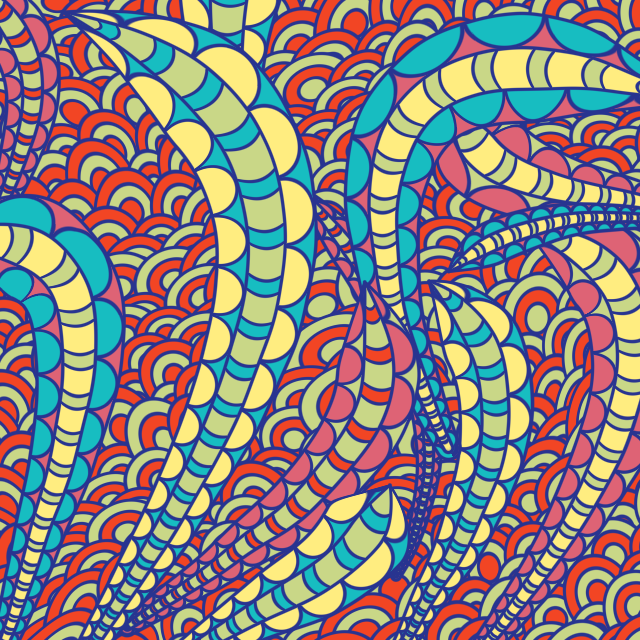
Write a Shadertoy shader that draws this pattern.

```glsl
// Draws tapering patterned ribbons winding over a field of overlapping ringed scales.

const vec3 INK = vec3(0.155, 0.205, 0.565);
const vec3 GREEN = vec3(0.79, 0.845, 0.53);
const vec3 YELLOW = vec3(1.0, 0.93, 0.5);
const vec3 TEAL = vec3(0.09, 0.74, 0.755);
const vec3 PINK = vec3(0.87, 0.39, 0.46);
const vec3 RED = vec3(0.95, 0.27, 0.14);

const float LINE = 0.0026;       // half width of ink
const float SCALE_SIZE = 0.085;  // scale spacing
const float SCALE_TILT = 0.3;    // row rotation
const float SCALE_WARP = 0.085;  // row bending
const float RINGS = 3.0;         // rings per scale
const float WOBBLE = 0.006;      // hand-drawn unevenness
const float CORE = 0.38;         // striped share of a ribbon
const float BUMP = 1.24;         // bump period in half widths
const float STRIPE = 1.0;        // stripe period in half widths
const float SPLIT = 0.66;        // share of the wide stripe
const float TAIL = 0.2;          // tail to body width
const float STEPS = 18.0;        // samples along a ribbon

struct Style { vec3 flank, bump, wide, narrow; };
const Style SUNNY = Style(TEAL, YELLOW, GREEN, TEAL);
const Style ROSY = Style(PINK, TEAL, YELLOW, GREEN);
const Style LEAFY = Style(GREEN, PINK, GREEN, RED);
const Style PALE = Style(GREEN, PINK, YELLOW, GREEN);

vec2 hash2(vec2 p) {
  vec3 q = fract(p.xyx * vec3(0.1031, 0.1030, 0.0973));
  q += dot(q, q.yzx + 33.33);
  return fract((q.xx + q.yz) * q.zy);
}

float corner(vec2 i, vec2 f, vec2 e) { return dot(hash2(i + e) * 2.0 - 1.0, f - e); }

float gradientNoise(vec2 p) {
  vec2 i = floor(p), f = p - i, u = f * f * (3.0 - 2.0 * f);
  return mix(mix(corner(i, f, vec2(0)), corner(i, f, vec2(1, 0)), u.x),
             mix(corner(i, f, vec2(0, 1)), corner(i, f, vec2(1)), u.x), u.y);
}

vec2 noise2(vec2 p) { return vec2(gradientNoise(p), gradientNoise(p + 17.3)); }

vec3 inked(vec3 col, float edge) {
  float aa = 0.8 / iResolution.y;
  return mix(INK, col, smoothstep(-aa, aa, edge - LINE));
}

// Ringed discs in staggered rows, back to front
vec3 scaleField(vec2 p) {
  float c = cos(SCALE_TILT), s = sin(SCALE_TILT);
  vec2 g = mat2(c, -s, s, c) * (p + SCALE_WARP * noise2(p * 3.5)) / SCALE_SIZE;
  vec2 gx = dFdx(g), gy = dFdy(g);
  float unit = 1.0 / (iResolution.y * sqrt(max(abs(gx.x * gy.y - gx.y * gy.x), 1e-9)));
  vec3 col = GREEN;
  for (int j = 2; j >= -2; j--) {
    float row = floor(g.y * 2.0) + float(j), shift = 0.5 * mod(row, 2.0);
    for (int i = -1; i <= 1; i++) {
      float column = floor(g.x - shift) + float(i);
      vec2 h = hash2(vec2(column, row) + 40.0);
      vec2 centre = vec2(column + 0.5 + shift, row * 0.5) + (h - 0.5) * 0.3;
      float radius = 0.55 + 0.2 * h.y, pitch = radius / RINGS;
      float r = length(g - centre);
      float edge = abs(r - pitch * clamp(round(r / pitch), 1.0, RINGS));
      float parity = mod(floor(r / pitch) + step(0.55, h.x), 2.0);
      if (r < radius) col = parity < 0.5 ? RED : GREEN;
      col = inked(col, edge * unit);
    }
  }
  return col;
}

// Ribbon on a cubic curve: pointed head at ab.xy, thin tail at cd.zw
void ribbon(inout vec3 col, vec2 p, vec4 ab, vec4 cd, float size, Style st) {
  vec2 a = ab.xy, b = ab.zw, c = cd.xy, d = cd.zw;
  vec2 lo = min(min(a, b), min(c, d)), hi = max(max(a, b), max(c, d));
  vec2 outside = max(lo - p, p - hi);
  if (max(outside.x, outside.y) > size + 2.0 * LINE) return;

  // Nearest sample, with pattern length scaled by the width
  vec2 k1 = 3.0 * (b - a), k2 = 3.0 * (a - 2.0 * b + c), k3 = d - a + 3.0 * (b - c);
  float best = 1e9, t = 0.0, along = 0.0, start = 0.0, slope = 0.0, first = 0.0;
  vec2 from = a;
  for (float i = 0.0; i < STEPS; i++) {
    float t1 = (i + 1.0) / STEPS, tm = t1 - 0.5 / STEPS;
    vec2 to = a + t1 * (k1 + t1 * (k2 + t1 * k3)), seg = to - from;
    float h = clamp(dot(p - from, seg) / dot(seg, seg), 0.0, 1.0);
    float gap = length(p - from - h * seg);
    float advance = length(seg) / (size * mix(1.0, TAIL, tm * tm));
    if (gap < best) {
      best = gap; first = i; start = along; slope = advance;
      t = (i + h) / STEPS;
    }
    along += advance;
    from = to;
  }
  // Refine the nearest point
  vec2 dir, off;
  for (int i = 0; i < 4; i++) {
    dir = k1 + t * (2.0 * k2 + 3.0 * t * k3);
    off = p - a - t * (k1 + t * (k2 + t * k3));
    if (i < 3) t = clamp(t + dot(off, dir) / dot(dir, dir), 0.0, 1.0);
  }
  float q = start + (t * STEPS - first) * slope;
  float body = size * mix(1.0, TAIL, t * t);
  float w = body * sqrt(smoothstep(0.0, 0.22, t)) + 0.0005;
  float side = sign(dir.x * off.y - dir.y * off.x), dist = length(off), v = dist / w;
  float edge = min(abs(dist - w), abs(dist - CORE * w));

  if (v < CORE) {  // cross stripes
    float x = fract(q / STRIPE + 0.9 * v * v);
    col = x < SPLIT ? st.wide : st.narrow;
    edge = min(edge, min(min(x, 1.0 - x), abs(x - SPLIT)) * STRIPE * body);
  } else if (v < 1.0) {  // round bumps, all facing one way
    float x = 2.0 * fract(q / BUMP + 0.2 * side) - 1.0;
    float y = (v - CORE) / (1.0 - CORE);
    float r = length(vec2(x, side > 0.0 ? y : 1.0 - y)) - 0.97;
    col = r < 0.0 ? st.bump : st.flank;
    edge = min(edge, abs(r) * (1.0 - CORE) * w);
  }
  col = inked(col, edge);
}

void mainImage(out vec4 fragColor, in vec2 fragCoord) {
  vec2 p = fragCoord / iResolution.y;
  vec3 col = scaleField(p);
  p += WOBBLE * noise2(p * 9.0);
  // Ribbons, back to front
  ribbon(col, p, vec4(.43, 1.25, .36, 1.1), vec4(.33, .95, .38, .76), .1, SUNNY);
  ribbon(col, p, vec4(-.06, 1.04, .12, .9), vec4(.04, .8, -.02, .62), .05, LEAFY);
  ribbon(col, p, vec4(.47, .71, .6, .54), vec4(.75, .36, .62, .1), .032, LEAFY);
  ribbon(col, p, vec4(.82, .64, 1.12, .58), vec4(.98, .25, .74, -.03), .075, PALE);
  ribbon(col, p, vec4(.67, .56, .86, .42), vec4(.76, .2, .62, -.02), .064, SUNNY);
  ribbon(col, p, vec4(.72, .84, .74, .7), vec4(.9, .7, 1.08, .67), .075, PALE);
  ribbon(col, p, vec4(1.08, .84, .58, 1.02), vec4(.5, .72, .7, .3), .088, ROSY);
  ribbon(col, p, vec4(.7, .575, .8, .66), vec4(.9, .66, 1.08, .66), .033, ROSY);
  ribbon(col, p, vec4(.57, .56, .66, .3), vec4(.46, .2, .2, .02), .066, LEAFY);
  ribbon(col, p, vec4(.61, .24, .56, .1), vec4(.45, .08, .26, -.04), .075, SUNNY);
  ribbon(col, p, vec4(-.12, .62, .24, .68), vec4(.13, .36, 0, -.02), .085, ROSY);
  ribbon(col, p, vec4(.1, .98, .62, .8), vec4(.4, .38, .13, -.03), .092, SUNNY);
  fragColor = vec4(col, 1.0);
}
```
